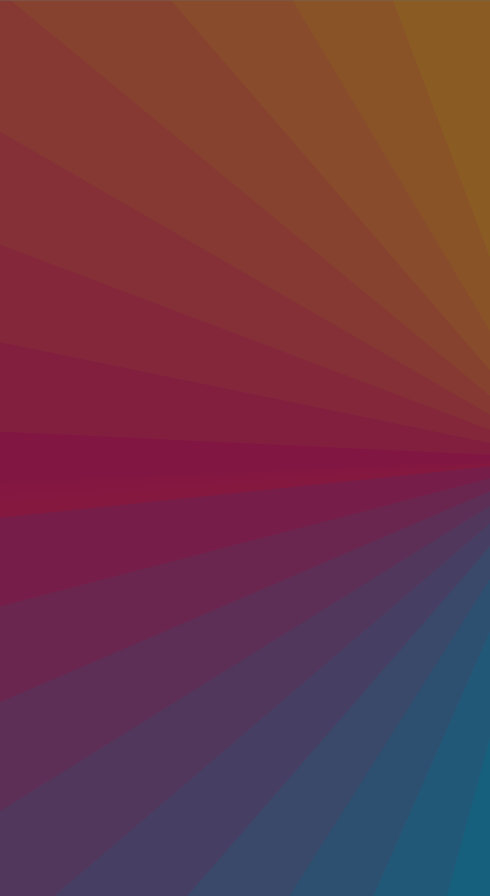
This background is drawn by a WebGL 2 fragment shader. Its source:

```glsl
#version 300 es
precision highp float;

uniform vec2 u_resolution;
out vec4 outColor;

const float ASPECT = 0.545;              // canvas width in canvas heights
const vec2 APEX = vec2(1.1555, 0.4883);  // meeting point of the rays, off the right side
const float FIRST_EDGE = 2.73;           // degrees above the horizontal

const vec3 CRIMSON = vec3(0.508, 0.086, 0.260);
const vec3 GOLD = vec3(0.543, 0.361, 0.139);
const vec3 TEAL = vec3(0.086, 0.378, 0.492);
const vec3 RIM = vec3(0.45, 0.40, 0.36);

// Signed elevation in degrees, seen from the apex towards the left
float rayAngle(vec2 uv, vec2 apex) {
    vec2 d = (uv - apex) * vec2(ASPECT, 1.0);
    return degrees(atan(d.y, -d.x));
}

// Solves width * i + growth * i * i = angle for the ray number i
float rayNumber(float angle, float width, float growth) {
    return (sqrt(width * width + 4.0 * growth * angle) - width) / (2.0 * growth);
}

// Floor with antialiased steps
float smoothFloor(float x, float blur) {
    float edge = floor(x + 0.5);
    return edge - 1.0 + clamp((x - edge) / blur + 0.5, 0.0, 1.0);
}

// Crimson in the middle, gold above, teal below
vec3 rayColor(float band) {
    float offset = band + 1.0;
    return offset > 0.0
        ? mix(CRIMSON, GOLD, min(offset / 8.0, 1.0))
        : mix(CRIMSON, TEAL, min(-offset / 9.0, 1.0));
}

void main() {
    vec2 uv = gl_FragCoord.xy / u_resolution;

    // Rays widen slightly away from the horizontal on the upper side
    float angle = rayAngle(uv, APEX) - FIRST_EDGE;
    float ray = angle > 0.0
        ? rayNumber(angle, 8.82, 0.10)
        : rayNumber(angle, 8.74, 0.014);
    float blur = max(fwidth(ray), 1e-4);
    float band = smoothFloor(ray, blur);
    vec3 color = rayColor(band);

    // Warm tint along the lower side of the crimson ray
    float inside = 1.0 - clamp(abs(band + 1.0), 0.0, 1.0);
    float warmth = inside * (1.0 - smoothstep(-1.0, -0.4, ray));
    color += warmth * vec3(0.012, 0.010, -0.014);

    // Faint hairline along the top
    color = mix(color, RIM, 0.4 * smoothstep(0.998, 0.9995, uv.y));

    outColor = vec4(color, 1.0);
}
```
